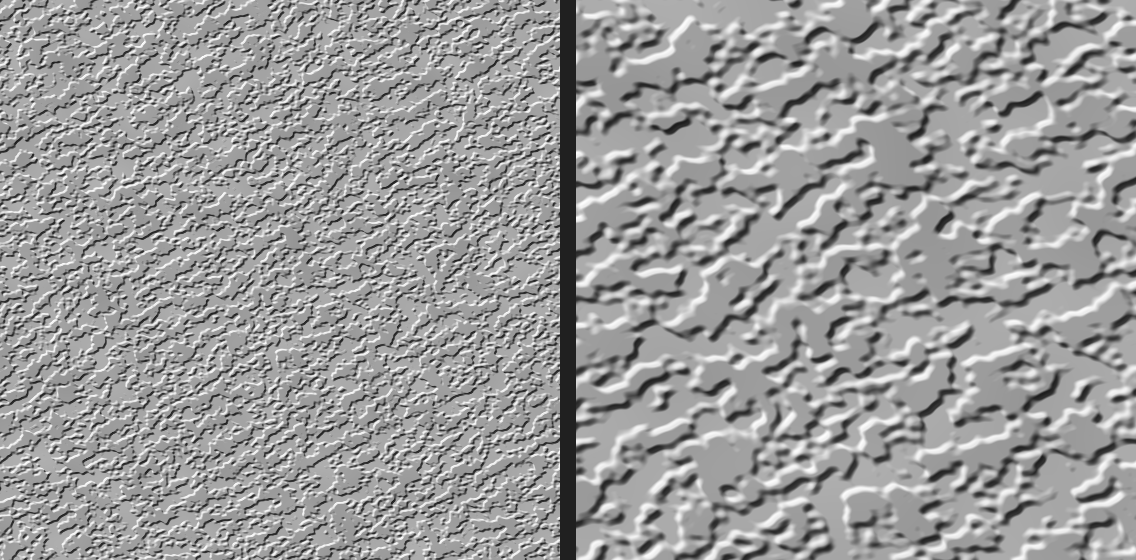
Left: the whole. Right: its middle third, enlarged.
A three.js fragment shader for this texture:

```glsl
varying vec2 vUv;

#define BASE_GREY 0.635
#define LIGHT_GAIN 0.31
#define SHADE_GAIN 0.47
#define PLATE_TINT 0.05
#define GRAIN_ANGLE 0.45
#define ANGLE_SPREAD 0.25
#define GRAIN_FREQ vec2(23.0, 44.0)
#define ROUGHNESS 0.78
#define EDGE_SOFTNESS 0.19
#define BEVEL 0.0021
#define LIGHT_DIR vec2(-0.67, 0.74)
#define MOTTLE 0.05

// Unit gradient with a random direction for each lattice point
vec2 randomGradient(vec2 cell) {
  float angle = 6.2832 * fract(sin(dot(cell, vec2(127.1, 311.7))) * 43758.5453);
  return vec2(cos(angle), sin(angle));
}

float gradientNoise(vec2 p) {
  vec2 cell = floor(p);
  vec2 f = fract(p);
  vec2 blend = f * f * f * (f * (f * 6.0 - 15.0) + 10.0);
  vec2 e = vec2(1.0, 0.0);
  float a = dot(randomGradient(cell), f);
  float b = dot(randomGradient(cell + e.xy), f - e.xy);
  float c = dot(randomGradient(cell + e.yx), f - e.yx);
  float d = dot(randomGradient(cell + e.xx), f - e.xx);
  return mix(mix(a, b, blend.x), mix(c, d, blend.x), blend.y);
}

// Stretched octaves, each turned a little so the streaks wander
float streakNoise(vec2 p) {
  float sum = 0.0;
  float amplitude = 1.0;
  vec2 freq = GRAIN_FREQ;
  for (int i = 0; i < 3; i++) {
    float octave = float(i);
    float angle = GRAIN_ANGLE + ANGLE_SPREAD * sin(octave * 2.3);
    vec2 along = vec2(cos(angle), sin(angle));
    vec2 across = vec2(-along.y, along.x);
    vec2 q = vec2(dot(p, along), dot(p, across)) * freq;
    sum += amplitude * gradientNoise(q + 17.3 * octave);
    amplitude *= ROUGHNESS;
    freq *= vec2(2.1, 1.9);
  }
  return sum;
}

// Flat plates raised above flat ground
float plateHeight(vec2 p) {
  return smoothstep(-EDGE_SOFTNESS, EDGE_SOFTNESS, streakNoise(p));
}

void main() {
  // Emboss: height difference along the light direction
  vec2 offset = LIGHT_DIR * BEVEL;
  float slope = plateHeight(vUv - offset) - plateHeight(vUv + offset);
  float grey = BASE_GREY + LIGHT_GAIN * max(slope, 0.0) + SHADE_GAIN * min(slope, 0.0);

  // Slightly darker plates and a faint broad mottling
  grey += PLATE_TINT * (0.5 - plateHeight(vUv));
  grey += MOTTLE * gradientNoise(vUv * 14.0);
  gl_FragColor = vec4(vec3(grey), 1.0);
}
```
